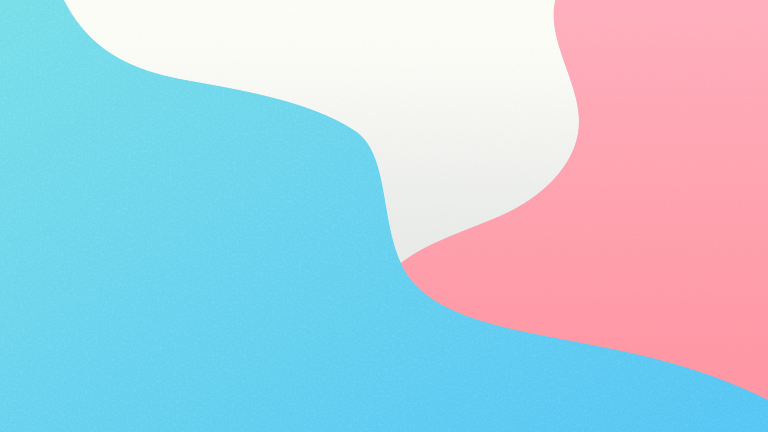
Reproduce this background procedurally as a WebGL 1 fragment shader.

```glsl
precision highp float;
// Three flat colour fields with flowing edges: blue below, pink at right, white between.
// Each edge is a chain of cubic curves, measured as a signed distance.
// Soft gradients and a fine cellular grain tint the fields.

uniform vec2 u_resolution;

const float ASPECT = 16.0 / 9.0;
const int CURVE_STEPS = 20;
const float FAR = 10.0;

const vec3 AQUA = vec3(0.485, 0.875, 0.915);
const vec3 SKY = vec3(0.355, 0.785, 0.960);
const vec3 WHITE_TOP = vec3(0.990, 0.990, 0.970);
const vec3 WHITE_LOW = vec3(0.910, 0.918, 0.910);
const vec3 PINK_TOP = vec3(1.000, 0.690, 0.745);
const vec3 PINK_LOW = vec3(1.000, 0.595, 0.645);

const float GRAIN_CELLS = 180.0;   // cells per canvas height
const float GRAIN_BLUE = 0.030;
const float GRAIN_PALE = 0.010;

vec2 hash2(vec2 cell) {
  vec2 q = vec2(dot(cell, vec2(127.1, 311.7)), dot(cell, vec2(269.5, 183.3)));
  return fract(sin(q) * 43758.5);
}

// Distance to the nearest scattered cell point
float cellular(vec2 p) {
  vec2 cell = floor(p);
  vec2 local = p - cell;
  float nearest = 2.0;
  for (int y = -1; y <= 1; y++) {
    for (int x = -1; x <= 1; x++) {
      vec2 offset = vec2(float(x), float(y));
      nearest = min(nearest, length(offset + hash2(cell + offset) - local));
    }
  }
  return nearest;
}

float nearer(float a, float b) {
  return abs(a) < abs(b) ? a : b;
}

// Distance to a segment, positive on the left of its direction
float segmentSide(vec2 p, vec2 a, vec2 b) {
  vec2 along = b - a;
  vec2 rel = p - a;
  float t = clamp(dot(rel, along) / dot(along, along), 0.0, 1.0);
  float side = along.x * rel.y - along.y * rel.x;
  return length(rel - along * t) * (side < 0.0 ? -1.0 : 1.0);
}

vec2 cubic(vec2 a, vec2 b, vec2 c, vec2 d, float t) {
  float s = 1.0 - t;
  return a * s * s * s + 3.0 * s * t * (b * s + c * t) + d * t * t * t;
}

float curveSide(vec2 p, vec2 a, vec2 b, vec2 c, vec2 d) {
  float best = FAR;
  vec2 last = a;
  for (int i = 1; i <= CURVE_STEPS; i++) {
    vec2 next = cubic(a, b, c, d, float(i) / float(CURVE_STEPS));
    best = nearer(best, segmentSide(p, last, next));
    last = next;
  }
  return best;
}

// Long edge from upper left to lower right; negative inside the blue
float blueEdge(vec2 p) {
  vec2 shoulder = vec2(0.428, 0.815);
  vec2 bend = vec2(0.822, 0.697);
  vec2 meet = vec2(0.928, 0.391);
  vec2 shelf = vec2(1.227, 0.229);
  float d = curveSide(p, vec2(0.148, 1.0), vec2(0.208, 0.882), vec2(0.303, 0.838), shoulder);
  d = nearer(d, curveSide(p, shoulder, vec2(0.556, 0.792), vec2(0.718, 0.766), bend));
  d = nearer(d, curveSide(p, bend, vec2(0.900, 0.646), vec2(0.880, 0.495), meet));
  d = nearer(d, curveSide(p, meet, vec2(0.968, 0.294), vec2(1.100, 0.255), shelf));
  return nearer(d, curveSide(p, shelf, vec2(1.424, 0.190), vec2(1.586, 0.169), vec2(1.778, 0.074)));
}

// Edge from the top down to the meeting point; positive inside the pink
float pinkEdge(vec2 p) {
  vec2 bulge = vec2(1.340, 0.718);
  vec2 slope = vec2(1.157, 0.500);
  float d = curveSide(p, vec2(1.285, 1.0), vec2(1.264, 0.907), vec2(1.340, 0.812), bulge);
  d = nearer(d, curveSide(p, bulge, vec2(1.340, 0.623), vec2(1.255, 0.542), slope));
  return nearer(d, curveSide(p, slope, vec2(1.076, 0.465), vec2(0.984, 0.437), vec2(0.928, 0.391)));
}

void main() {
  vec2 uv = gl_FragCoord.xy / u_resolution;
  vec2 p = uv * vec2(ASPECT, 1.0);
  float soft = 0.6 / u_resolution.y;

  // Gradients of the three fields
  float fall = 1.0 - uv.y;
  vec3 blue = mix(AQUA, SKY, clamp(0.55 * uv.x + 0.5 * fall, 0.0, 1.0));
  vec3 white = mix(WHITE_TOP, WHITE_LOW, smoothstep(0.0, 0.65, fall));
  vec3 pink = mix(PINK_TOP, PINK_LOW, clamp(fall * 1.2, 0.0, 1.0));

  // Layers: white, then pink, then blue on top
  float pinkMask = smoothstep(-soft, soft, pinkEdge(p));
  float blueMask = smoothstep(-soft, soft, -blueEdge(p));
  vec3 color = mix(mix(white, pink, pinkMask), blue, blueMask);

  // Paper grain, strongest on the blue
  float grain = cellular(p * GRAIN_CELLS) - 0.5;
  color += grain * mix(GRAIN_PALE, GRAIN_BLUE, blueMask);

  gl_FragColor = vec4(clamp(color, 0.0, 1.0), 1.0);
}
```
